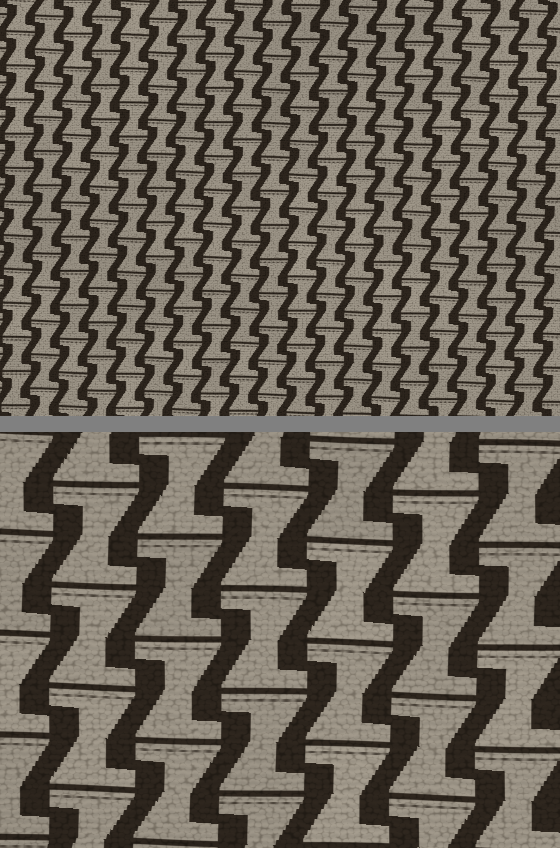
Top, the full canvas; bottom, a detail of the centre.
A WebGL 1 fragment shader for this pattern:

```glsl
precision highp float;
// Woven upholstery: staggered columns of pale Z-shaped tiles on a dark ground.
// Each tile is two mirrored edge profiles cut by a dark seam; cellular noise
// and layered sines add the yarn loops, ribs and slight unevenness.

uniform vec2 u_resolution;

#define PITCH vec2(0.0508, 0.0606)   // repeat size, in canvas widths
#define ANCHOR vec2(0.4405, 0.3099)  // centre of one seam, from top left
#define SKEW vec2(0.013, 0.026)      // column lean, row slope
#define WAIST 0.155                  // half width of the tile's stem
#define BAR 0.205                    // height of the end bars
#define SEAM 0.030                   // half height of the dark seam
#define JAG 0.028                    // stair size on the slanted edges
#define YARN vec2(270.0, 340.0)      // yarn loops per canvas width
#define PALE vec3(0.600, 0.570, 0.518)
#define SHADE vec3(0.470, 0.440, 0.392)
#define GROUND vec3(0.172, 0.142, 0.112)
#define DEEP vec3(0.125, 0.103, 0.078)

float hash(vec2 p) {
  return fract(sin(dot(p, vec2(127.1, 311.7))) * 4375.85);
}

// Distance to the nearest jittered cell point
float cellular(vec2 p) {
  vec2 cell = floor(p);
  float nearest = 2.0;
  for (int j = -1; j <= 1; j++) {
    for (int i = -1; i <= 1; i++) {
      vec2 c = cell + vec2(float(i), float(j));
      vec2 site = c + 0.15 + 0.7 * vec2(hash(c), hash(c + 37.0));
      nearest = min(nearest, length(p - site));
    }
  }
  return nearest;
}

// Right outline: slants in to the stem, then steps out to the lower bar
float rightEdge(float v, float soft) {
  float slant = clamp((v - 0.06) / 0.45, 0.0, 1.0);
  float stairs = JAG * (fract(v * 20.0) - 0.5) * step(0.01, slant) * step(slant, 0.99);
  float stem = mix(0.5, WAIST, slant) + stairs;
  return mix(stem, 0.5, smoothstep(-soft, soft, v - 1.0 + BAR));
}

// Coverage of one tile; x is centred, v runs from 0 (top) to 1
float tileMask(float x, float v, vec2 soft) {
  float right = rightEdge(v, soft.y);
  float left = -rightEdge(1.0 - v, soft.y);
  float body = smoothstep(-soft.x, soft.x, right - x)
             * smoothstep(-soft.x, soft.x, x - left);
  float seam = smoothstep(-soft.y, soft.y, min(v, 1.0 - v) - SEAM);
  return body * seam;
}

void main() {
  vec2 p = vec2(gl_FragCoord.x, u_resolution.y - gl_FragCoord.y) / u_resolution.x;
  vec2 q = p - ANCHOR;

  // Skewed weave grid with a small hand-loom wobble
  vec2 g = vec2(q.x + SKEW.x * q.y, q.y - SKEW.y * q.x) / PITCH;
  g += 0.012 * vec2(sin(g.y * 2.3 + g.x), sin(g.x * 1.7 - g.y * 0.8));
  vec2 soft = 0.8 / (u_resolution.x * PITCH);

  // Yarn texture
  float loops = cellular(q * YARN);
  float rib = sin(q.y * 1400.0 + 0.6 * sin(q.x * 900.0));
  float drift = sin(p.x * 7.0 + 1.3 * sin(p.y * 6.0)) * sin(p.y * 8.0 + 1.0);

  // Tiles of this column and its neighbours
  float cover = 0.0;
  float thread = 0.0;
  float tone = 0.0;
  float column = floor(g.x + 0.5);
  for (int i = -1; i <= 1; i++) {
    float c = column + float(i);
    float y = g.y + 0.5 * mod(c, 2.0) - 0.0;
    float v = fract(y);
    float mask = tileMask(g.x - c, v, soft);
    cover = max(cover, mask);
    // Thin dark groove below the bright top stitch
    float groove = 1.0 - smoothstep(0.008, 0.008 + soft.y, abs(v - 0.092));
    thread = max(thread, groove * mask);
    tone += mask * (hash(vec2(c, floor(y))) - 0.5);
  }

  // Shade the two yarns and combine
  vec3 light = mix(PALE, SHADE, smoothstep(0.35, 0.85, loops));
  light *= 1.0 + 0.035 * rib + 0.05 * tone + 0.025 * drift;
  light = mix(light, GROUND, thread * (0.45 + 0.25 * sin(q.x * 820.0)));
  vec3 dark = mix(GROUND, DEEP, smoothstep(0.35, 0.8, loops));
  dark *= 1.0 + 0.04 * rib + 0.03 * drift;
  gl_FragColor = vec4(mix(dark, light, cover), 1.0);
}
```
